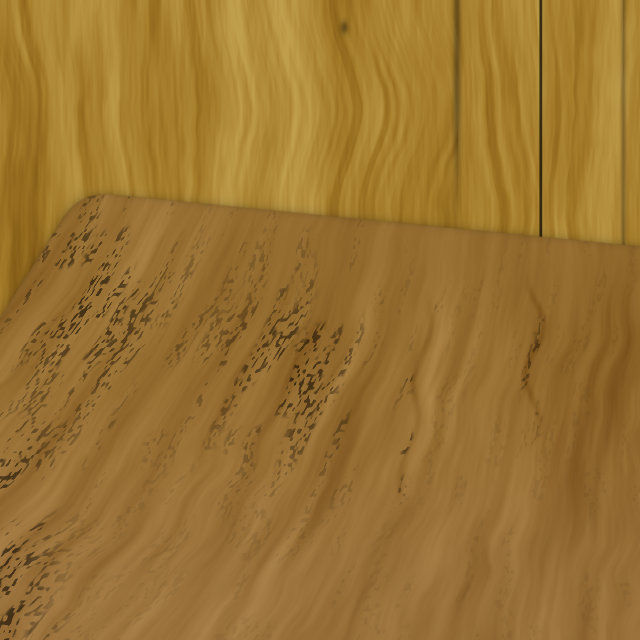
Write a Shadertoy shader that draws this texture.

```glsl
#define WALL_DARK vec3(0.50, 0.34, 0.07)
#define WALL_MID vec3(0.64, 0.48, 0.16)
#define WALL_LIGHT vec3(0.75, 0.62, 0.30)
#define TABLE_DARK vec3(0.46, 0.30, 0.10)
#define TABLE_MID vec3(0.58, 0.42, 0.195)
#define TABLE_LIGHT vec3(0.68, 0.52, 0.29)
#define CORNER_ROUND 0.045
#define PORE_STRENGTH 0.55

float hash(vec2 p) {
    vec3 q = fract(vec3(p.xyx) * 0.1031);
    q += dot(q, q.yzx + 33.33);
    return fract((q.x + q.y) * q.z);
}

float noise(vec2 p) {
    vec2 i = floor(p), f = fract(p);
    f = f * f * (3.0 - 2.0 * f);
    return mix(mix(hash(i), hash(i + vec2(1, 0)), f.x),
               mix(hash(i + vec2(0, 1)), hash(i + vec2(1, 1)), f.x), f.y);
}

float fbm(vec2 p) {
    float sum = 0.0, amp = 0.5;
    for (int i = 0; i < 4; i++) {
        sum += amp * noise(p);
        p = p * 2.03 + 17.3;
        amp *= 0.5;
    }
    return sum / 0.9375;
}

float bump(float x, float center, float width) {
    float t = (x - center) / width;
    return exp(-t * t);
}

vec3 ramp(vec3 dark, vec3 mid, vec3 light, float t) {
    return t < 0.5 ? mix(dark, mid, clamp(t * 2.0, 0.0, 1.0))
                   : mix(mid, light, clamp(t * 2.0 - 1.0, 0.0, 1.0));
}

// Signed distance to the tabletop: two straight sides and a rounded corner
float tableDistance(vec2 p) {
    float back = (p.y - 0.713 + 0.098 * p.x) / 1.005;
    float side = (p.y - 0.503 - 1.59 * p.x) / 1.878;
    float h = max(CORNER_ROUND - abs(back - side), 0.0) / CORNER_ROUND;
    return max(back, side) + h * h * CORNER_ROUND * 0.25;
}

vec3 wallColor(vec2 p, float px) {
    // Upright grain, wavier toward the left
    float plank = step(0.716, p.x) + step(0.845, p.x) + step(0.974, p.x);
    float sway = (noise(vec2(p.x * 5.0, p.y * 6.0) + plank * 9.0) - 0.5) * 0.05;
    float x = p.x + sway + 0.004 * noise(p * vec2(20.0, 35.0));
    float broad = fbm(vec2(x * 22.0 + plank * 7.0, p.y * 1.6));
    float fine = fbm(vec2(x * 110.0, p.y * 5.0));
    float fiber = noise(vec2(p.x * 260.0, p.y * 22.0));
    float veins = smoothstep(0.58, 0.8, noise(vec2(x * 65.0 + plank * 5.0, p.y * 2.5)));

    float tone = 0.60 + 0.65 * (broad - 0.5) + 0.45 * (fine - 0.5) + 0.16 * (fiber - 0.5);
    tone -= 0.20 * veins;
    tone += 0.16 * bump(p.x, 0.41, 0.10) + 0.10 * bump(p.x, 0.16, 0.05);
    tone += 0.10 * smoothstep(0.716, 0.74, p.x);
    tone -= 0.17 * bump(p.x, 0.54, 0.04) + 0.12 * bump(p.x, 0.255, 0.015);
    tone -= 0.25 * (1.0 - smoothstep(0.0, 0.14, p.x)) * smoothstep(0.95, 0.5, p.y);
    vec3 color = ramp(WALL_DARK, WALL_MID, WALL_LIGHT, tone);

    // Plank seams and a small knot
    float seams = 0.34 * bump(p.x, 0.714, 0.006) * smoothstep(0.62, 0.85, p.y);
    seams += 0.25 * bump(p.x, 0.974, 0.004);
    seams += 0.70 * (1.0 - smoothstep(0.001, 0.001 + 1.5 * px, abs(p.x - 0.845)));
    seams += 0.4 * bump(length((p - vec2(0.538, 0.957)) * vec2(1.0, 0.6)), 0.0, 0.006);
    return color * (1.0 - seams);
}

vec3 tableColor(vec2 p) {
    // Grain leans strongly at the left and stands upright at the right
    float along = p.y;
    float across = p.x - p.y * (1.05 - 0.95 * p.x);
    across += 0.05 * (fbm(p * vec2(4.0, 6.0)) - 0.5) + 0.018 * (noise(p * vec2(9.0, 19.0)) - 0.5);
    float broad = fbm(vec2(across * 13.0 + 4.0, along * 3.0));
    float streak = fbm(vec2(across * 38.0, along * 5.0 + 8.0));
    float fiber = noise(vec2(across * 150.0, along * 26.0));
    float fade = mix(1.0, 0.45, smoothstep(0.52, 0.67, p.y + 0.08 * p.x) * smoothstep(0.2, 0.45, p.x));

    float tone = 0.52 + fade * (0.65 * (broad - 0.5) + 0.65 * (streak - 0.5));
    tone += 0.07 * (fiber - 0.5) + 0.12 * smoothstep(0.35, 0.0, p.y);
    tone -= 0.14 * bump(length((p - vec2(0.93, 0.49)) * vec2(1.0, 0.8)), 0.0, 0.10);
    tone -= 0.12 * bump(length((p - vec2(0.44, 0.38)) * vec2(1.0, 0.6)), 0.0, 0.10);

    // Two long wavy veins with a pale flank
    float wave = 0.007 * sin(p.y * 42.0) + 0.012 * (noise(vec2(p.y * 14.0, 3.0)) - 0.5);
    float leftVein = p.x - 0.595 - 0.14 * p.y - wave;
    float rightVein = p.x - 0.81 - 0.05 * p.y - wave * 1.5;
    float leftSpan = smoothstep(0.19, 0.27, p.y) * smoothstep(0.56, 0.46, p.y);
    float rightSpan = smoothstep(0.28, 0.38, p.y) * smoothstep(0.60, 0.52, p.y);
    tone -= 0.28 * bump(leftVein, 0.0, 0.006) * leftSpan + 0.25 * bump(rightVein, 0.0, 0.006) * rightSpan;
    tone += 0.20 * bump(leftVein, 0.022, 0.012) * leftSpan;

    vec3 color = ramp(TABLE_DARK, TABLE_MID, TABLE_LIGHT, tone);
    color.b += 0.025 * smoothstep(0.5, 0.0, p.y) - 0.012;

    // Dark pores gathered along the grain
    float region = bump(length((p - vec2(0.14, 0.53)) * vec2(1.0, 0.7)), 0.0, 0.13);
    region += bump(length((p - vec2(0.46, 0.42)) * vec2(1.0, 0.8)), 0.0, 0.12);
    region += bump(p.x, 0.02, 0.06) * smoothstep(0.45, 0.2, p.y);
    region += bump(leftVein, 0.0, 0.012) * leftSpan + 0.6 * bump(rightVein, 0.0, 0.01) * rightSpan;
    float cluster = noise(vec2(across * 46.0 + 3.0, along * 13.0));
    float specks = noise(vec2(across * 210.0, along * 150.0));
    float pores = smoothstep(0.56, 0.78, cluster + 0.12 * min(region, 1.0)) * smoothstep(0.52, 0.78, specks);
    return color * (1.0 - PORE_STRENGTH * pores * (0.10 + 0.9 * min(region, 1.0)));
}

void mainImage(out vec4 fragColor, in vec2 fragCoord) {
    vec2 p = fragCoord / iResolution.xy;
    float px = 1.0 / iResolution.y;
    float d = tableDistance(p);
    vec3 wall = wallColor(p, px) * (1.0 - 0.18 * exp(-max(d, 0.0) / 0.006));
    vec3 table = tableColor(p) * (1.0 - 0.10 * exp(min(d, 0.0) / 0.005));
    fragColor = vec4(mix(table, wall, smoothstep(-px, px, d)), 1.0);
}
```
